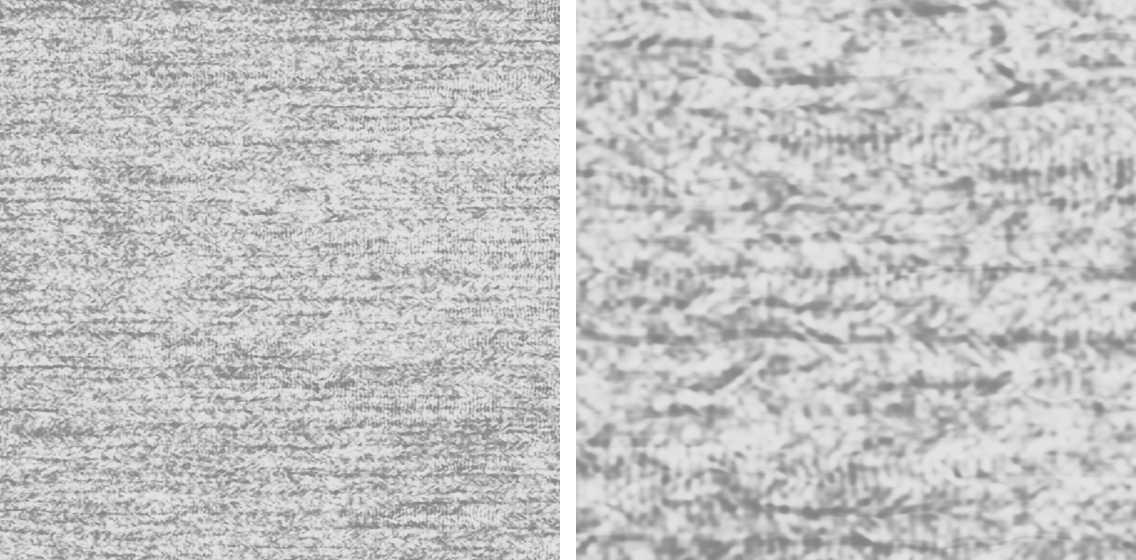
Left: the whole. Right: its middle third, enlarged.
A WebGL 1 fragment shader for this texture:

```glsl
precision highp float;
uniform vec2 u_resolution;

const vec3 SHADOW_GREY = vec3(0.51);
const vec3 LIGHT_GREY = vec3(0.895);
const float TAU = 6.28319;

float hash(vec2 cell) {
  vec3 q = fract(cell.xyx * 0.1031);
  q += dot(q, q.yzx + 33.33);
  return fract((q.x + q.y) * q.z);
}

// Smooth value noise in the range -1 to 1
float noise(vec2 p) {
  vec2 cell = floor(p);
  vec2 f = fract(p);
  f = f * f * (3.0 - 2.0 * f);
  float low = mix(hash(cell), hash(cell + vec2(1.0, 0.0)), f.x);
  float high = mix(hash(cell + vec2(0.0, 1.0)), hash(cell + 1.0), f.x);
  return 2.0 * mix(low, high, f.y) - 1.0;
}

vec2 rotate(vec2 p, float angle) {
  float c = cos(angle);
  float s = sin(angle);
  return vec2(c * p.x + s * p.y, c * p.y - s * p.x);
}

// Short hairs lying along the given angle
float hairs(vec2 p, float angle, vec2 density) {
  return noise(rotate(p, angle) * density + 300.0);
}

// Hairs whose slant flips from one yarn row to the next
float fibres(vec2 p, vec2 density) {
  float lean = sin(TAU * 25.0 * p.y + 2.5 * noise(p * vec2(5.0, 9.0)));
  float rising = hairs(p, 0.6, density);
  float falling = hairs(p, -0.6, density);
  return mix(falling, rising, smoothstep(-0.3, 0.3, lean));
}

// Evenly spaced yarn rows with thin, broken gaps between them
float rows(vec2 p) {
  float drift = 2.2 * noise(p * vec2(2.5, 14.0) + 10.0);
  float wave = sin(TAU * 50.0 * p.y + drift);
  float strength = 0.65 + 0.5 * noise(p * vec2(6.0, 50.0) + 120.0);
  float gap = smoothstep(0.35, 1.0, wave) * strength;
  float broad = noise(p * vec2(9.0, 80.0) + 40.0);
  float thin = noise(p * vec2(15.0, 140.0) + 90.0);
  float seam = smoothstep(0.5, 0.95, noise(p * vec2(1.6, 105.0) + 150.0));
  return 0.5 * broad + 0.75 * thin - 1.1 * gap - 1.0 * seam + 0.3;
}

// Fine vertical stitch columns, showing only in patches
float stitches(vec2 p, float amount) {
  float patchMask = smoothstep(-0.1, 0.7, noise(p * vec2(6.0, 36.0) + 210.0));
  float phase = 144.0 * p.x + 0.35 * noise(p * vec2(30.0, 110.0));
  return amount * patchMask * sin(TAU * phase);
}

// Broad shading: palest right of centre, darker along the top edge
float shading(vec2 uv) {
  vec2 d = (uv - vec2(0.75, 0.62)) * vec2(0.9, 1.3);
  float glow = exp(-4.0 * dot(d, d));
  float topEdge = smoothstep(0.965, 0.985, uv.y);
  return 0.5 * glow - 0.2 - 0.6 * topEdge;
}

void main() {
  vec2 uv = gl_FragCoord.xy / u_resolution;
  vec2 p = gl_FragCoord.xy / u_resolution.y;

  // Ripple the rows, more strongly on the left
  float ripple = mix(0.005, 0.002, uv.x);
  vec2 wavy = p;
  wavy.y += ripple * noise(p * vec2(18.0, 24.0) + 20.0);
  wavy.y += 0.0022 * noise(p * vec2(60.0, 70.0) + 70.0);

  float height = rows(wavy);
  height += 1.3 * fibres(wavy, vec2(105.0, 235.0));
  height += 0.75 * fibres(wavy + 0.37, vec2(65.0, 150.0));
  height += 1.2 * noise(p * vec2(225.0, 245.0));
  height += 0.12 * noise(p * vec2(7.0, 12.0) + 55.0);
  height += stitches(p, mix(0.15, 0.6, uv.x));
  height += shading(uv);

  // Soft tone curve that compresses the highlights
  float tone = 1.0 / (1.0 + exp(-1.35 * height - 0.7));
  gl_FragColor = vec4(mix(SHADOW_GREY, LIGHT_GREY, tone), 1.0);
}
```
